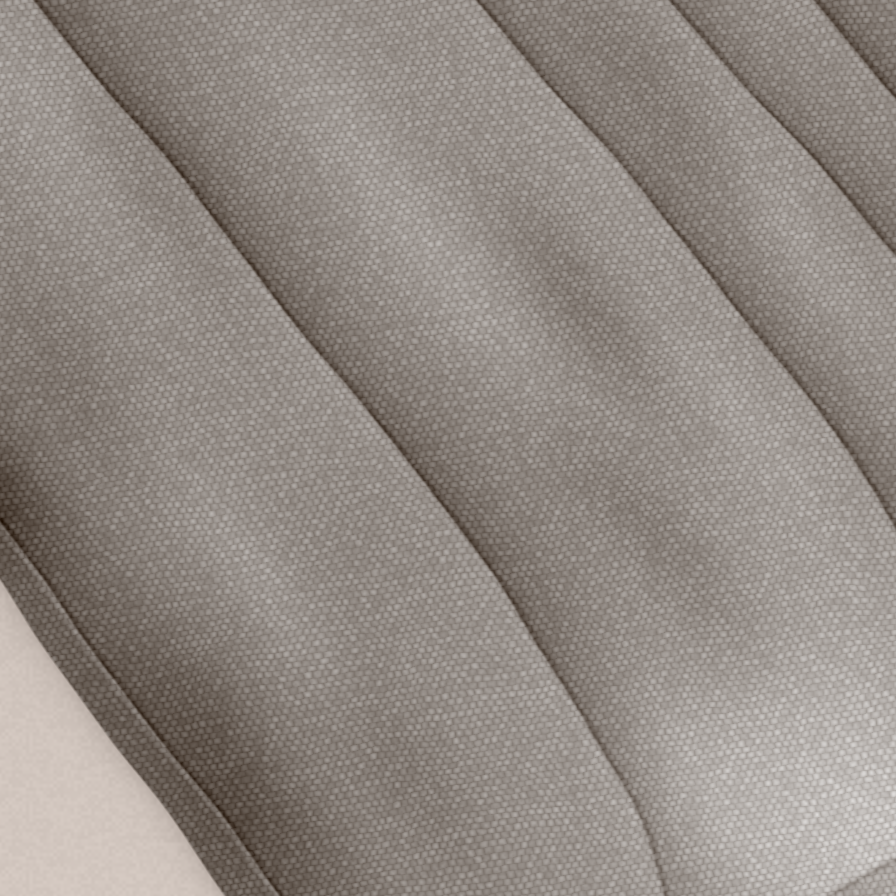
Write a three.js fragment shader that draws this texture.

```glsl
varying vec2 vUv;

const vec2 WEAVE_COUNT = vec2(106.0, 146.0);
const float WEAVE_TILT = -0.16;
const float WEAVE_DEPTH = 0.115;
const float WEAVE_MEAN = 0.486;
const float CLOTH_TONE = 0.585;
const float FOLD_DEPTH = 1.2;
const float EDGE_SOFTNESS = 0.0022;
const vec2 FOLD_AXIS = vec2(0.62, 0.785);
const vec3 WARM_TINT = vec3(0.0, 0.068, 0.122);
const vec3 CREAM = vec3(0.82, 0.775, 0.745);

float hash(vec2 p) {
  p = fract(p * vec2(123.34, 345.45));
  p += dot(p, p + 34.35);
  return fract(p.x * p.y);
}

float noise(vec2 p) {
  vec2 i = floor(p), f = fract(p);
  f = f * f * (3.0 - 2.0 * f);
  return mix(mix(hash(i), hash(i + vec2(1.0, 0.0)), f.x),
             mix(hash(i + vec2(0.0, 1.0)), hash(i + 1.0), f.x), f.y);
}

// Soft elongated bump; size is along and across the diagonal drape
float fold(vec2 p, vec2 center, vec2 size, float amount) {
  vec2 d = p - center;
  vec2 local = vec2(dot(d, FOLD_AXIS), dot(d, vec2(FOLD_AXIS.y, -FOLD_AXIS.x)));
  local /= size;
  return amount * exp(-dot(local, local));
}

// Lit lip to the left, crease line and fading shadow to the right
float seam(float d, float depth, float spread) {
  float side = smoothstep(-EDGE_SOFTNESS, EDGE_SOFTNESS, d);
  float shadow = -depth * exp(-max(d, 0.0) / spread);
  float lip = 0.03 * exp(min(d, 0.0) / 0.035);
  float crease = (d - 0.002) / 0.0042;
  return mix(lip, shadow, side) - 0.11 * exp(-crease * crease);
}

// Staggered rows of flat, rounded threads
float weave(vec2 p) {
  float c = cos(WEAVE_TILT), s = sin(WEAVE_TILT);
  p += 0.007 * vec2(noise(p * 12.0), noise(p * 12.0 + 40.0));
  vec2 q = mat2(c, -s, s, c) * p * WEAVE_COUNT;
  q += 0.3 * vec2(noise(q * 0.6), noise(q * 0.6 + 17.0));
  q.x += 0.5 * mod(floor(q.y), 2.0);
  vec2 cell = fract(q) - 0.5;
  float thread = cos(3.1416 * cell.x) * sqrt(max(cos(3.1416 * cell.y), 0.0));
  return thread * (0.65 + 0.7 * hash(floor(q))) - WEAVE_MEAN;
}

float drapery(vec2 p) {
  p += 0.04 * (vec2(noise(p * 6.0), noise(p * 6.0 + 19.0)) - 0.5);
  float v = 0.0;
  // Left panel
  v += fold(p, vec2(0.03, 0.11), vec2(0.24, 0.06), 0.05);
  v += fold(p, vec2(0.17, 0.22), vec2(0.15, 0.05), -0.06);
  v += fold(p, vec2(0.10, 0.45), vec2(0.18, 0.045), -0.045);
  v += fold(p, vec2(0.00, 0.55), vec2(0.11, 0.07), -0.12);
  v += fold(p, vec2(0.31, 0.68), vec2(0.20, 0.04), 0.05);
  v += fold(p, vec2(0.26, 0.86), vec2(0.22, 0.07), -0.08);
  v += fold(p, vec2(0.45, 0.85), vec2(0.17, 0.05), -0.06);
  // Middle panel
  v += fold(p, vec2(0.49, 0.28), vec2(0.34, 0.05), 0.045);
  v += fold(p, vec2(0.66, 0.33), vec2(0.16, 0.045), -0.07);
  v += fold(p, vec2(0.73, 0.60), vec2(0.16, 0.05), -0.07);
  v += fold(p, vec2(0.80, 0.45), vec2(0.20, 0.04), 0.045);
  v += fold(p, vec2(0.77, 0.88), vec2(0.14, 0.06), 0.05);
  v += fold(p, vec2(0.97, 0.91), vec2(0.25, 0.21), 0.15);
  // Right panels
  v += fold(p, vec2(0.73, 0.11), vec2(0.16, 0.045), -0.06);
  v += fold(p, vec2(0.88, 0.26), vec2(0.18, 0.04), 0.05);
  return FOLD_DEPTH * v;
}

void main() {
  vec2 p = vec2(vUv.x, 1.0 - vUv.y);
  float t = p.y;
  float x = p.x + 0.008 * (noise(vec2(t * 11.0, 3.0)) - 0.5);

  // Horizontal offsets from each stitched line
  float mainSeam = x - (0.04 + 0.81 * t - 0.108 * pow(t, 5.0));
  float upperSeam = x - (0.534 + 0.85 * t - 0.55 * pow(min(t, 0.65), 5.0));
  float rightSeam = x - (0.749 + 0.88 * t);
  float cornerSeam = x - (0.911 + 0.83 * t);
  float hemSeam = x - 0.755 * (t - 0.586);
  float hemEdge = x - 0.72 * (t - 0.651);

  float tone = CLOTH_TONE + drapery(p) + 0.04 * (noise(p * 5.0) - 0.5);
  float fade = 1.0 - 0.65 * smoothstep(0.6, 1.0, t);
  tone += seam(mainSeam, 0.18 * fade, 0.07);
  tone += seam(upperSeam, 0.15, 0.05);
  tone += seam(rightSeam, 0.14, 0.045);
  tone += seam(cornerSeam, 0.17, 0.045);
  tone += seam(hemSeam, 0.18, 0.10);
  tone -= 0.17 * (1.0 - smoothstep(-0.012, 0.002, hemSeam));

  // Turned-up cloth in the lower right corner
  float turn = t - 1.0 + 0.57 * (x - 0.925);
  float turnCrease = turn / 0.004;
  tone -= 0.09 * smoothstep(-EDGE_SOFTNESS, EDGE_SOFTNESS, turn);
  tone -= 0.10 * exp(-turnCrease * turnCrease);

  tone += WEAVE_DEPTH * weave(p) + 0.05 * (noise(p * 330.0) - 0.5);
  vec3 cloth = vec3(tone) - (1.0 - tone) * WARM_TINT;

  // Smooth pale backing beside the hem
  float grain = 0.035 * (noise(p * 260.0) - 0.5);
  float contact = 0.09 * exp(min(hemEdge, 0.0) / 0.018);
  vec3 backing = CREAM + grain - contact + 0.03 * (t - 0.85);
  float covered = smoothstep(-EDGE_SOFTNESS, EDGE_SOFTNESS, hemEdge);
  gl_FragColor = vec4(mix(backing, cloth, covered), 1.0);
}
```
